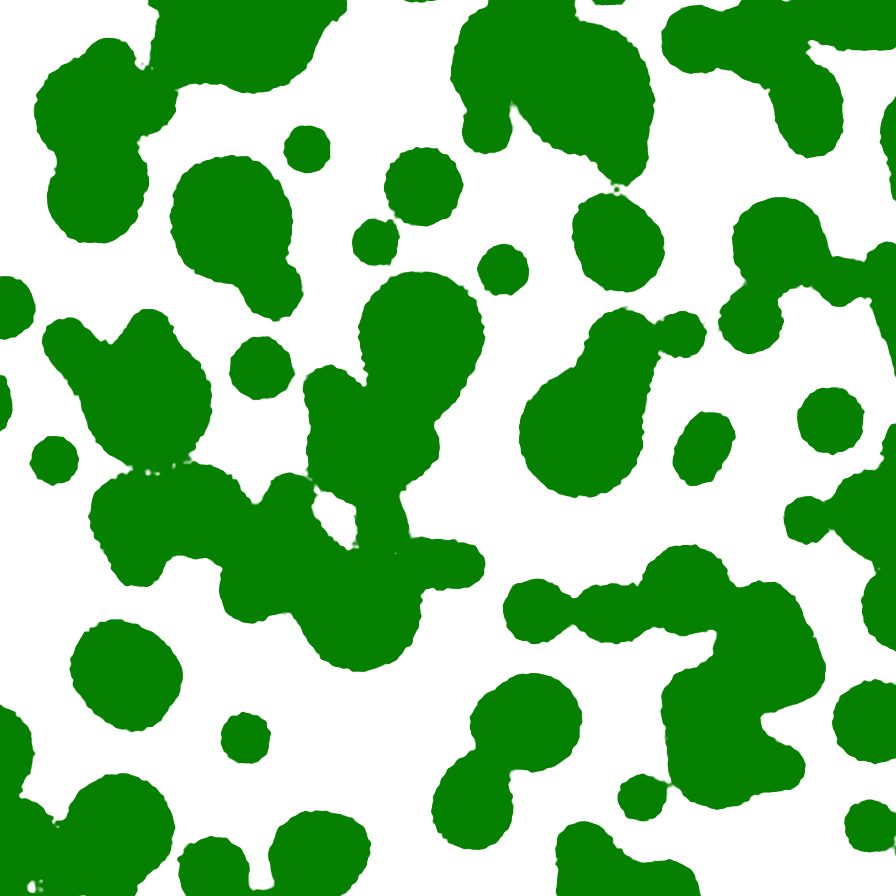
Write a Shadertoy shader that draws this pattern.

```glsl
// Green blobs on white: randomly scattered discs of mixed sizes that melt
// together through short necks. Discs come from a jittered grid, are joined
// by a smooth minimum of distances, and the outline gets a fine ripple.

const vec3 PAPER = vec3(1.0);
const vec3 GREEN = vec3(0.02, 0.50, 0.0);

const float CELLS = 5.0;            // grid cells across the canvas
const int DISCS_PER_CELL = 4;
const float MIN_RADIUS = 0.026;     // lengths are fractions of the canvas
const float MAX_RADIUS = 0.075;
const float SIZE_BIAS = 3.0;        // higher gives fewer large discs
const float NECK = 0.025;           // blending reach between discs
const float RIPPLE_CELLS = 170.0;   // ripple grains across the canvas
const float RIPPLE_DEPTH = 0.0036;
const float SEED = 17.0;

float hash(vec2 p) {
    return fract(sin(dot(p, vec2(127.1, 311.7))) * 43758.5);
}

float valueNoise(vec2 p) {
    vec2 cell = floor(p);
    vec2 f = fract(p);
    f = f * f * (3.0 - 2.0 * f);
    float low = mix(hash(cell), hash(cell + vec2(1.0, 0.0)), f.x);
    float high = mix(hash(cell + vec2(0.0, 1.0)), hash(cell + 1.0), f.x);
    return mix(low, high, f.y);
}

float smoothMin(float a, float b, float reach) {
    float h = max(reach - abs(a - b), 0.0) / reach;
    return min(a, b) - 0.25 * reach * h * h;
}

// Signed distance to the merged discs of the surrounding cells
float blobDistance(vec2 p) {
    vec2 home = floor(p * CELLS);
    float d = 1.0;
    for (int y = -1; y <= 1; y++) {
        for (int x = -1; x <= 1; x++) {
            vec2 cell = home + vec2(x, y);
            for (int i = 0; i < DISCS_PER_CELL; i++) {
                vec2 key = cell + SEED + 23.7 * float(i);
                vec2 jitter = vec2(hash(key), hash(key + 5.3));
                vec2 center = (cell + jitter) / CELLS;
                // Each disc of a cell draws from its own band of sizes
                float rank = (float(i) + hash(key + 9.1)) / float(DISCS_PER_CELL);
                float radius = mix(MIN_RADIUS, MAX_RADIUS, pow(rank, SIZE_BIAS));
                d = smoothMin(d, length(p - center) - radius, NECK);
            }
        }
    }
    return d;
}

void mainImage(out vec4 fragColor, in vec2 fragCoord) {
    float canvas = min(iResolution.x, iResolution.y);
    vec2 p = fragCoord / canvas;

    float ripple = valueNoise(p * RIPPLE_CELLS) - 0.5;
    float d = blobDistance(p) + RIPPLE_DEPTH * ripple;

    // Edge softened over about one pixel
    float edge = 0.7 / canvas;
    float ink = 1.0 - smoothstep(-edge, edge, d);
    fragColor = vec4(mix(PAPER, GREEN, ink), 1.0);
}
```
